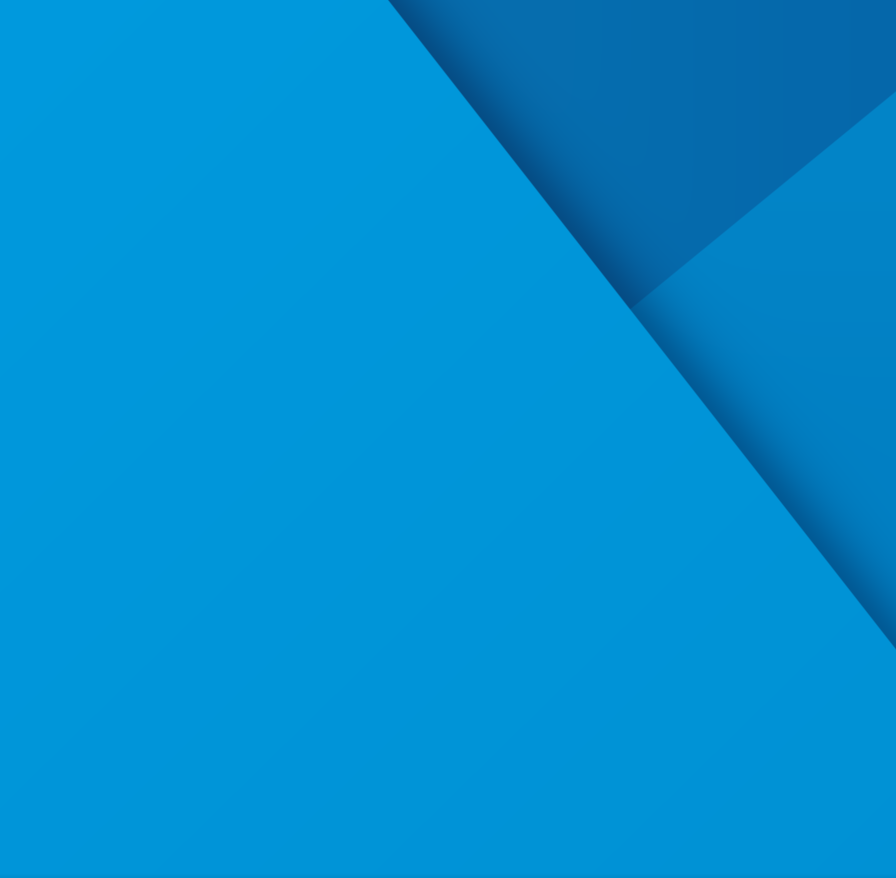
Write a WebGL 2 fragment shader that draws this background.

```glsl
#version 300 es
precision highp float;
// Layered paper background: a broad bright blue sheet covers two darker
// panels in the upper right corner. Each edge is a signed line distance,
// and the sheet casts a soft shadow that fades away from its slanted edge.

uniform vec2 u_resolution;
out vec4 outColor;

// Signed distance to a line given by its unit normal and offset.
float lineDistance(vec2 p, vec2 normal, float offset) {
    return dot(p, normal) - offset;
}

// Antialiased step, one pixel to each side of the edge.
float softEdge(float d) {
    float pixel = 1.0 / u_resolution.y;
    return smoothstep(-pixel, pixel, d);
}

void main() {
    vec2 uv = gl_FragCoord.xy / u_resolution;
    vec2 p = uv * vec2(1.02, 1.0);

    float sheetDist = lineDistance(p, vec2(0.788, 0.616), 0.9642);
    float panelDist = lineDistance(p, vec2(-0.634, 0.773), 0.0459);

    // Bright sheet, slightly deeper toward the lower right.
    float slope = clamp(0.5 + 0.4 * (uv.x - uv.y), 0.0, 1.0);
    vec3 sheet = mix(vec3(0.0, 0.605, 0.872), vec3(0.0, 0.565, 0.828), slope);
    sheet *= 1.0 - 0.05 * (1.0 - smoothstep(0.0, 0.006, uv.y));

    // Two panels underneath, with gentle shading across them.
    vec3 upperPanel = mix(vec3(0.022, 0.430, 0.685), vec3(0.018, 0.405, 0.668),
                          smoothstep(0.55, 1.0, uv.x));
    vec3 lowerPanel = mix(vec3(0.005, 0.500, 0.765), vec3(0.008, 0.518, 0.780),
                          smoothstep(0.45, 0.85, uv.y));
    vec3 panels = mix(lowerPanel, upperPanel, softEdge(panelDist));

    // Shadow cast by the sheet.
    float shadow = exp(-pow(max(sheetDist, 0.0) / 0.038, 1.5));
    panels *= 1.0 - shadow * vec3(0.1, 0.30, 0.24);

    outColor = vec4(mix(sheet, panels, softEdge(sheetDist)), 1.0);
}
```
